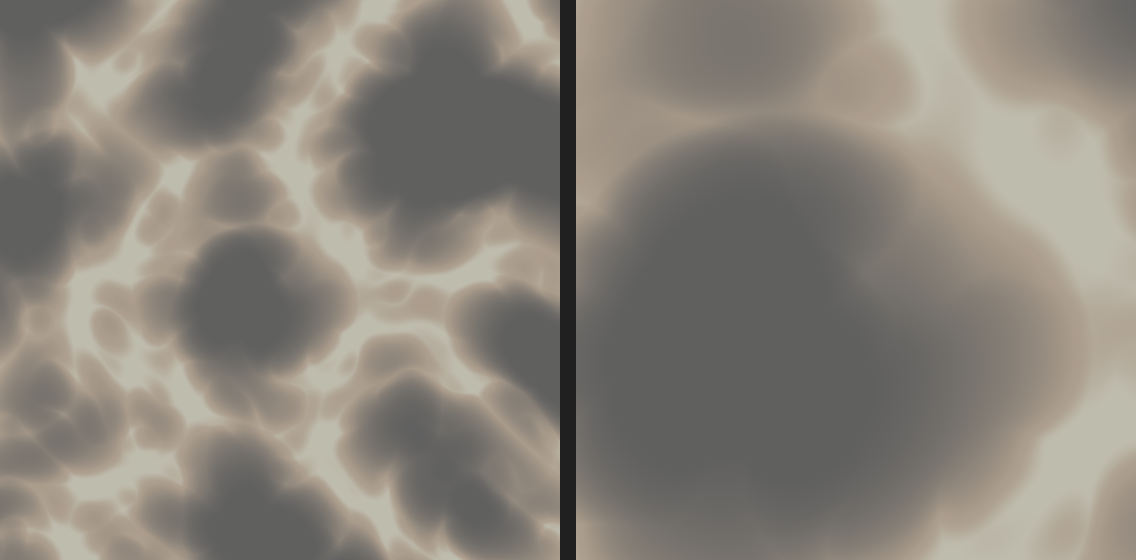
Left, the full canvas; right, a detail of the centre.
Write a Shadertoy shader that draws this texture.

```glsl
#define BASE_SCALE 2.6
#define LACUNARITY 2.05
#define OCTAVES 3
#define DETAIL 0.55
#define GAIN 2.0
#define RIDGE_STEEPNESS 2.15
#define TONE_RANGE vec2(0.12, 1.42)
#define TAN_STOP 0.70
#define SEED 17u
#define ASH vec3(0.375, 0.375, 0.373)
#define TAN vec3(0.672, 0.615, 0.550)
#define BONE vec3(0.747, 0.737, 0.680)

// Integer hash giving a value from 0 to 1 for each lattice point
float hash(ivec2 cell, uint salt) {
    uint h = uint(cell.x) * 1597334677u ^ uint(cell.y) * 3812015801u;
    h ^= (salt + SEED) * 2654435769u;
    h = (h ^ (h >> 16)) * 2146121005u;
    h = (h ^ (h >> 15)) * 2221713035u;
    h ^= h >> 16;
    return float(h >> 8) / 16777216.0;
}

// Slope of a randomly turned unit gradient at one lattice corner
float cornerSlope(ivec2 cell, vec2 offset, uint salt) {
    float angle = 6.28319 * hash(cell, salt);
    return dot(vec2(cos(angle), sin(angle)), offset);
}

float gradientNoise(vec2 p, uint salt) {
    vec2 base = floor(p);
    vec2 f = p - base;
    ivec2 cell = ivec2(base);
    vec2 w = f * f * f * (f * (f * 6.0 - 15.0) + 10.0);
    float a = cornerSlope(cell, f, salt);
    float b = cornerSlope(cell + ivec2(1, 0), f - vec2(1.0, 0.0), salt);
    float c = cornerSlope(cell + ivec2(0, 1), f - vec2(0.0, 1.0), salt);
    float d = cornerSlope(cell + ivec2(1, 1), f - vec2(1.0, 1.0), salt);
    return mix(mix(a, b, w.x), mix(c, d, w.x), w.y);
}

// Crest along the zero line of the noise, flat zero far from it
float ridge(vec2 p, uint salt) {
    float crest = max(0.0, 1.0 - RIDGE_STEEPNESS * abs(gradientNoise(p, salt)));
    return crest * crest;
}

// Ridged multifractal: finer ridges fade out where coarser ones are low
float ridgedFractal(vec2 p) {
    float total = 0.0;
    float weight = 1.0;
    float amplitude = 1.0;
    for (int i = 0; i < OCTAVES; i++) {
        float layer = weight * ridge(p, uint(i));
        total += amplitude * layer;
        weight = min(layer * GAIN, 1.0);
        amplitude *= DETAIL;
        p = p * LACUNARITY + vec2(5.3, 9.7);
    }
    return total;
}

vec3 palette(float t) {
    vec3 lower = mix(ASH, TAN, clamp(t / TAN_STOP, 0.0, 1.0));
    return mix(lower, BONE, smoothstep(TAN_STOP, 1.0, t));
}

void mainImage(out vec4 fragColor, in vec2 fragCoord) {
    vec2 uv = fragCoord / iResolution.y;
    float height = ridgedFractal(uv * BASE_SCALE + vec2(3.4, 7.6));
    float tone = (height - TONE_RANGE.x) / (TONE_RANGE.y - TONE_RANGE.x);
    fragColor = vec4(palette(clamp(tone, 0.0, 1.0)), 1.0);
}
```
